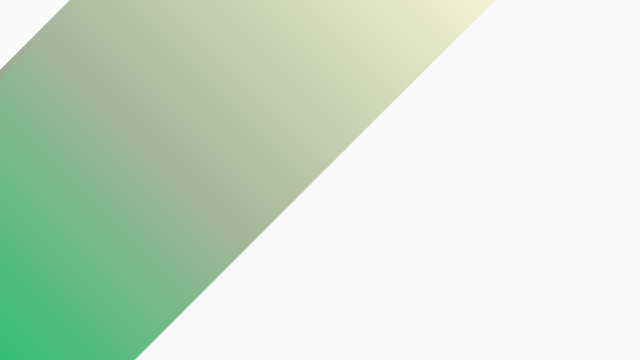
This background is drawn by a Shadertoy shader. Its source:

```glsl
const vec3 PAPER = vec3(0.98);
const vec3 SHADE = vec3(0.42, 0.53, 0.44);
const vec3 SAGE = vec3(0.647, 0.710, 0.603);
const vec3 CREAM = vec3(0.953, 0.953, 0.824);
const vec3 GREEN = vec3(0.200, 0.745, 0.459);

const float CREASE = 1.01;     // where the green fades into sage
const float BAND_END = 2.373;  // where the cream is reached

// Coverage of the diagonal stripe between two offsets, with soft edges.
float stripe(float offset, float lower, float upper, float blur) {
    return smoothstep(lower - blur, lower + blur, offset)
         * (1.0 - smoothstep(upper - blur, upper + blur, offset));
}

// Linear blend between two colours over a range of positions.
vec3 ramp(vec3 from, vec3 to, float start, float end, float position) {
    return mix(from, to, clamp((position - start) / (end - start), 0.0, 1.0));
}

void mainImage(out vec4 fragColor, in vec2 fragCoord) {
    // Diagonal coordinates in units of the canvas height
    vec2 p = fragCoord / iResolution.y;
    float along = p.x + p.y;
    float across = p.x - p.y;
    float blur = 1.0 / iResolution.y;

    // Wide band running from shaded sage to cream
    vec3 bandColor = ramp(SHADE, CREAM, 0.0, BAND_END, along);
    float band = stripe(across, -0.806, 0.374, blur);

    // Green lower end, inset slightly from the upper left edge
    vec3 greenColor = ramp(GREEN, SAGE, 0.0, CREASE, along);
    float green = stripe(across, -0.778, 0.374, blur) * step(along, CREASE);

    vec3 color = mix(PAPER, mix(bandColor, greenColor, step(0.374, across) + green * step(across, 0.374)), band);
    fragColor = vec4(color, 1.0);
}
```
